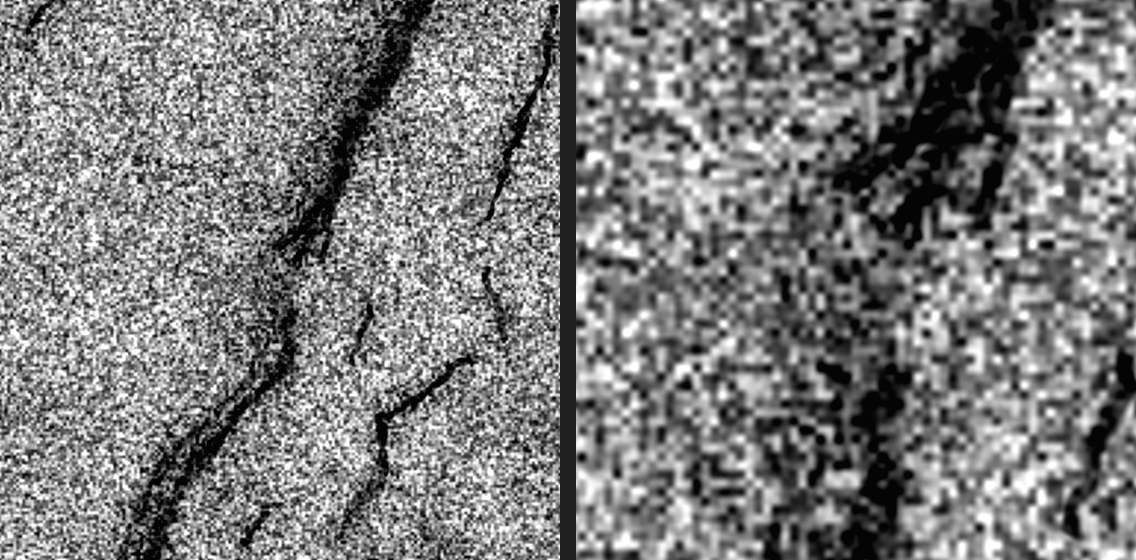
Left, the full canvas; right, a detail of the centre.
Give the GLSL for this texture, as a three.js fragment shader.

```glsl
// Grainy grey rock face split by ragged dark cracks that climb to the right.
// Hashed value noise makes the grain and mottling; a leaning rift curve and
// warped line segments lower the local brightness to form the cracks.

#define GRAIN_CELLS 190.0
#define GRAIN_CONTRAST 0.84
#define BASE_TONE 0.585
#define MOTTLE 0.38
#define CRACK_DEPTH 0.64
#define HALO_DEPTH 0.17
#define HALO_WIDTH 0.034
#define RAGGED 0.022

varying vec2 vUv;

float hash(vec2 p) {
  vec3 q = fract(p.xyx * 0.1031);
  q += dot(q, q.yzx + 33.33);
  return fract((q.x + q.y) * q.z);
}

// Smooth value noise, centred on zero
float noise(vec2 p) {
  vec2 cell = floor(p);
  vec2 f = fract(p);
  f = f * f * (3.0 - 2.0 * f);
  float low = mix(hash(cell), hash(cell + vec2(1.0, 0.0)), f.x);
  float high = mix(hash(cell + vec2(0.0, 1.0)), hash(cell + vec2(1.0, 1.0)), f.x);
  return mix(low, high, f.y) - 0.5;
}

vec2 turn(vec2 p) {
  return vec2(0.8 * p.x - 0.6 * p.y, 0.6 * p.x + 0.8 * p.y) + 17.3;
}

float fbm(vec2 p) {
  float sum = 0.0;
  float weight = 0.6;
  for (int i = 0; i < 3; i++) {
    sum += weight * noise(p);
    p = turn(p) * 2.1;
    weight *= 0.55;
  }
  return sum;
}

float bump(float x) {
  return exp(-x * x);
}

// Core (x) and surrounding shade (y) at a distance from a crack line
vec2 shade(float dist, float width) {
  float core = 1.0 - smoothstep(width * 0.35, width * 1.25, dist);
  return vec2(core, bump(dist / HALO_WIDTH));
}

// Crack segment that tapers towards its far end
vec2 crack(vec2 p, vec2 a, vec2 b, float width) {
  vec2 line = b - a;
  float along = clamp(dot(p - a, line) / dot(line, line), 0.0, 1.0);
  return shade(length(p - a - line * along), width * mix(1.0, 0.65, along));
}

float riftX(float y) {
  return 0.265 + 0.485 * y + 0.08 * bump((y - 0.35) / 0.1);
}

// Broad main rift: faded at mid height, doubled near the bottom
vec2 rift(vec2 p) {
  float side = (p.x - riftX(p.y)) * 0.82;
  float solid = 1.0 - 0.7 * bump((p.y - 0.47) / 0.075);
  float width = mix(0.013, 0.021, smoothstep(0.55, 0.8, p.y));
  float core = shade(abs(side), width).x * solid;
  float twin = shade(abs(side + 0.04), 0.012).x;
  twin *= 0.65 * (1.0 - smoothstep(0.2, 0.42, p.y));
  float halo = 1.5 * bump((side + 0.018) / 0.052);
  return vec2(0.88 * max(core, twin), halo);
}

vec2 allCracks(vec2 p) {
  vec2 c = rift(p);
  // Forks of the main rift
  c = max(c, crack(p, vec2(0.575, 0.64), vec2(0.49, 0.553), 0.012));
  c = max(c, crack(p, vec2(0.603, 0.68), vec2(0.573, 0.53), 0.012));
  // Right-hand crack, fading downwards
  c = max(c, crack(p, vec2(1.0, 0.98), vec2(0.94, 0.79), 0.011));
  c = max(c, crack(p, vec2(0.94, 0.79), vec2(0.86, 0.61), 0.009));
  c = max(c, 0.75 * crack(p, vec2(0.872, 0.52), vec2(0.9, 0.4), 0.010));
  // Bent lower-right crack
  c = max(c, crack(p, vec2(0.677, 0.251), vec2(0.84, 0.358), 0.010));
  c = max(c, crack(p, vec2(0.682, 0.25), vec2(0.685, 0.15), 0.011));
  c = max(c, 0.7 * crack(p, vec2(0.675, 0.14), vec2(0.605, 0.03), 0.012));
  // Short stray cracks
  c = max(c, crack(p, vec2(0.661, 0.434), vec2(0.632, 0.342), 0.010));
  c = max(c, 0.85 * crack(p, vec2(0.482, 0.1), vec2(0.436, 0.035), 0.011));
  c = max(c, 0.85 * crack(p, vec2(0.095, 1.01), vec2(0.058, 0.94), 0.009));
  return c;
}

void main() {
  // Ragged outline for the cracks
  vec2 warp = vec2(noise(vUv * 16.0), noise(vUv * 16.0 + 41.7));
  warp += 0.6 * vec2(noise(vUv * 55.0 + 9.1), noise(vUv * 55.0 + 73.9));
  vec2 cracks = allCracks(vUv + RAGGED * warp);

  // Mottling is stronger right of the rift
  float rightSide = smoothstep(-0.05, 0.12, vUv.x - riftX(vUv.y));
  float mottle = MOTTLE * mix(0.5, 1.0, rightSide) * fbm(vUv * 8.0 + 3.0);

  // Two rotated layers of fine grain
  vec2 g = vUv * GRAIN_CELLS;
  float grain = noise(g) + 0.6 * noise(turn(g) * 0.72);
  grain *= GRAIN_CONTRAST * (1.0 - 0.4 * cracks.x);

  float tone = BASE_TONE + mottle + grain;
  tone -= CRACK_DEPTH * cracks.x + HALO_DEPTH * cracks.y * (1.0 - cracks.x);
  gl_FragColor = vec4(vec3(clamp(tone, 0.015, 1.0)), 1.0);
}
```
